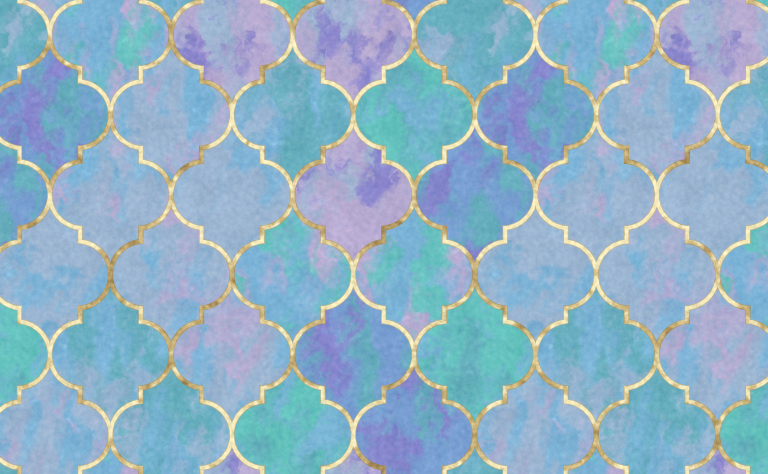
Reproduce this pattern procedurally as a Shadertoy shader.

```glsl
const float ROW_STEP = 1.318;    // row spacing, in half tile widths
const float LOBE_RADIUS = 0.55;
const float LINE_HALF_WIDTH = 0.042;
const float HALF_TILES_ACROSS = 12.65;
const vec2 TILE_ORIGIN = vec2(5.82, 4.60);
const vec2 REPEAT = vec2(4.0, 6.0);  // tiles before the washes recur

const vec3 HAZE = vec3(0.61, 0.71, 0.82);
const vec3 SKY = vec3(0.48, 0.70, 0.84);
const vec3 TEAL = vec3(0.40, 0.68, 0.74);
const vec3 MINT = vec3(0.39, 0.76, 0.74);
const vec3 INDIGO = vec3(0.47, 0.62, 0.82);
const vec3 VIOLET = vec3(0.53, 0.51, 0.80);
const vec3 PINK = vec3(0.72, 0.67, 0.82);

const vec3 GOLD_PALE = vec3(0.96, 0.92, 0.74);
const vec3 GOLD_MID = vec3(0.80, 0.71, 0.49);
const vec3 GOLD_DARK = vec3(0.58, 0.47, 0.27);

// Each wash blends a base, a streak and a bloom pigment
const mat3 WASHES[7] = mat3[7](
    mat3(HAZE, HAZE, SKY),
    mat3(HAZE, SKY, PINK),
    mat3(TEAL, SKY, HAZE),
    mat3(MINT, TEAL, SKY),
    mat3(INDIGO, TEAL, VIOLET),
    mat3(PINK, HAZE, VIOLET),
    mat3(SKY, PINK, MINT));

// Wash of each tile in the repeat, one row per line
const int WASH_OF_TILE[24] = int[24](
    5, 4, 1, 0,
    3, 4, 1, 2,
    5, 2, 6, 5,
    4, 1, 2, 3,
    4, 3, 2, 1,
    6, 0, 1, 6);

vec2 randomGradient(vec2 cell) {
    vec3 h = fract(cell.xyx * vec3(0.1031, 0.1030, 0.0973));
    h += dot(h, h.yzx + 33.33);
    return fract((h.xx + h.yz) * h.zy) * 2.0 - 1.0;
}

float gradientNoise(vec2 p) {
    vec2 i = floor(p), f = fract(p);
    vec2 u = f * f * f * (f * (f * 6.0 - 15.0) + 10.0);
    vec2 e = vec2(0.0, 1.0);
    float a = dot(randomGradient(i), f);
    float b = dot(randomGradient(i + e.yx), f - e.yx);
    float c = dot(randomGradient(i + e.xy), f - e.xy);
    float d = dot(randomGradient(i + e.yy), f - e.yy);
    return mix(mix(a, b, u.x), mix(c, d, u.x), u.y);
}

float fbm(vec2 p, int octaves) {
    float sum = 0.0, amplitude = 1.0;
    for (int i = 0; i < octaves; i++) {
        sum += amplitude * gradientNoise(p);
        p = mat2(1.6, 1.2, -1.2, 1.6) * p + 5.3;
        amplitude *= 0.55;
    }
    return sum;
}

// Returns the tile's lattice position (xy) and distance to its outline (z)
vec3 lanternTile(vec2 p, float rowStep, float radius) {
    vec2 size = vec2(1.0, rowStep);
    vec2 k = floor(p / size);
    vec2 f = p - k * size;
    float odd = mod(k.x + k.y, 2.0);
    if (odd > 0.5) f.x = 1.0 - f.x;
    vec2 near = k + vec2(odd, 0.0);
    vec2 far = k + vec2(1.0 - odd, 1.0);

    // Each edge is point symmetric about its middle step
    if (f.y > 0.5 * rowStep) {
        f = size - f;
        vec2 swapped = near;
        near = far;
        far = swapped;
    }
    float lobe = length(f - vec2(1.0 - radius, 0.0)) - radius;
    float d = min(lobe, f.x - 0.5);
    return vec3(d < 0.0 ? near : far, abs(d));
}

vec3 watercolor(vec2 local, vec2 tile, mat3 wash) {
    vec2 q = local + tile * vec2(7.3, 11.7) + 40.0;
    float warp = fbm(q * 2.3, 4);
    float streak = fbm(q * vec2(1.9, 0.65) + 0.35 * warp, 4);
    float bloom = fbm(q * vec2(1.3, 0.9) + 0.5 * warp + 71.0, 5);
    vec3 color = mix(wash[0], wash[1], smoothstep(-0.15, 0.35, streak));
    color = mix(color, wash[2], 0.9 * smoothstep(-0.05, 0.4, bloom));

    // Pigment granules and pale droplets
    float grain = fbm(q * 11.0, 3);
    float drops = smoothstep(0.15, 0.5, gradientNoise(q * 7.0 + warp));
    color += grain * vec3(0.07, 0.05, 0.03) + 0.05 * warp;
    return color + 0.05 * drops * smoothstep(-0.2, 0.4, streak);
}

vec3 goldLeaf(vec2 p, float across) {
    float tarnish = fbm(p * 0.9 + 23.0, 3) + 0.5 * fbm(p * 6.0 + 50.0, 3);
    vec3 color = mix(GOLD_PALE, GOLD_MID, smoothstep(-0.15, 0.25, tarnish));
    color = mix(color, GOLD_DARK, 0.8 * smoothstep(0.2, 0.7, tarnish));
    color = mix(color, GOLD_DARK, 0.45 * smoothstep(0.5, 1.0, across));
    return color + 0.12 * gradientNoise(p * 14.0);
}

void mainImage(out vec4 fragColor, in vec2 fragCoord) {
    float pixel = HALF_TILES_ACROSS / iResolution.x;
    vec2 p = fragCoord * pixel - TILE_ORIGIN;
    vec3 cell = lanternTile(p, ROW_STEP, LOBE_RADIUS);
    vec2 local = p - cell.xy * vec2(1.0, ROW_STEP);
    vec2 tile = mod(vec2(floor(cell.x * 0.5), cell.y), REPEAT);
    int washIndex = WASH_OF_TILE[int(tile.x + REPEAT.x * tile.y + 0.5)];

    vec3 paint = watercolor(local, tile, WASHES[washIndex]);
    vec3 gold = goldLeaf(p + 60.0, cell.z / LINE_HALF_WIDTH);
    float line = 1.0 - smoothstep(-0.7 * pixel, 0.7 * pixel, cell.z - LINE_HALF_WIDTH);
    fragColor = vec4(clamp(mix(paint, gold, line), 0.0, 1.0), 1.0);
}
```
